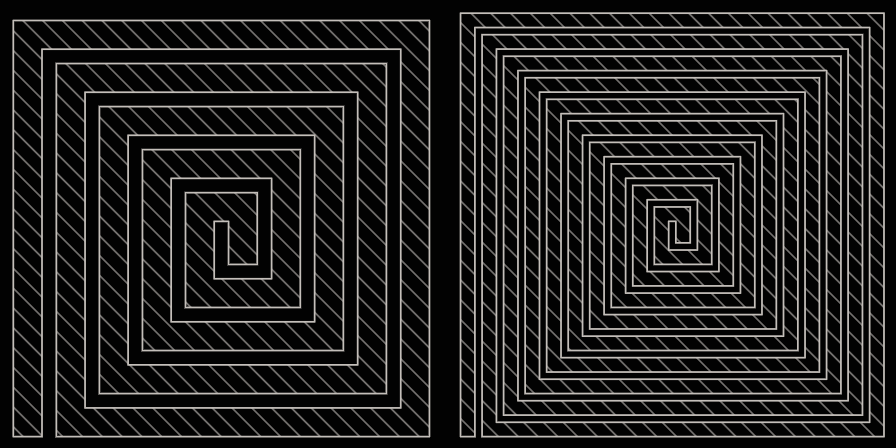
Give the GLSL for this pattern, as a Shadertoy shader.

```glsl
// Two square spirals of hatched band, outlined in warm white on black.

const vec3 BACKGROUND = vec3(0.008);
const vec3 OUTLINE_COLOR = vec3(0.77, 0.75, 0.73);
const vec3 HATCH_COLOR = vec3(0.45, 0.44, 0.43);
const float LINE_WIDTH = 1.0 / 256.0;
const float HATCH_PERIOD = 0.0442;
const float HATCH_PHASE = 0.039;

float boxDistance(vec2 p, vec2 center, vec2 halfSize) {
    vec2 d = abs(p - center) - halfSize;
    return length(max(d, 0.0)) + min(max(d.x, d.y), 0.0);
}

// Axis-aligned channel leg, one unit wide with square ends.
float legDistance(vec2 p, vec2 a, vec2 b) {
    return boxDistance(p, 0.5 * (a + b), 0.5 * abs(b - a) + 0.5);
}

// Empty channel winding inward from the bottom edge; y points down.
float channelDistance(vec2 p, int turns, float side) {
    float d = 1e3;
    vec2 start = vec2(2.5, side + 1.0);
    for (int k = 0; k <= turns; k++) {
        float near = 2.5 + 3.0 * float(k);
        float far = side - near;
        d = min(d, legDistance(p, start, vec2(near)));
        if (k < turns) {
            vec2 next = vec2(near + 3.0, far);
            d = min(d, legDistance(p, vec2(near), vec2(far, near)));
            d = min(d, legDistance(p, vec2(far, near), vec2(far)));
            d = min(d, legDistance(p, vec2(far), next));
            start = next;
        }
    }
    return d;
}

// Signed distance to the band: a square with the channel cut out.
float spiralDistance(vec2 p, vec2 corner, float unit, int turns) {
    float side = 5.0 + 6.0 * float(turns);
    vec2 q = (p - corner) / unit;
    q.y = side - q.y;
    float square = boxDistance(q, vec2(0.5 * side), vec2(0.5 * side));
    return max(square, -channelDistance(q, turns, side)) * unit;
}

// Distance to the nearest descending diagonal.
float hatchDistance(vec2 p) {
    float offset = (1.0 - p.y - p.x - HATCH_PHASE) / HATCH_PERIOD;
    return abs(fract(offset + 0.5) - 0.5) * HATCH_PERIOD * sqrt(0.5);
}

// Smoothed coverage of a region whose edge lies at distance zero.
float coverage(float d, float pixel) {
    return clamp(0.5 - d / pixel, 0.0, 1.0);
}

void mainImage(out vec4 fragColor, in vec2 fragCoord) {
    vec2 p = fragCoord / iResolution.xy * vec2(2.0, 1.0);
    float pixel = 1.0 / iResolution.y;

    // Coarse spiral on the left, one at half its scale on the right
    float coarse = spiralDistance(p, vec2(0.0297, 0.0254), 0.03203, 4);
    float fine = spiralDistance(p, vec2(1.028, 0.0254), 0.01602, 9);
    float band = min(coarse, fine);

    // Hatching inside the band, then its outline
    float hatch = coverage(hatchDistance(p) - 0.5 * LINE_WIDTH, pixel);
    float outline = coverage(abs(band) - 0.5 * LINE_WIDTH, pixel);
    vec3 color = mix(BACKGROUND, HATCH_COLOR, hatch * coverage(band, pixel));
    color = mix(color, OUTLINE_COLOR, outline);
    fragColor = vec4(color, 1.0);
}
```
